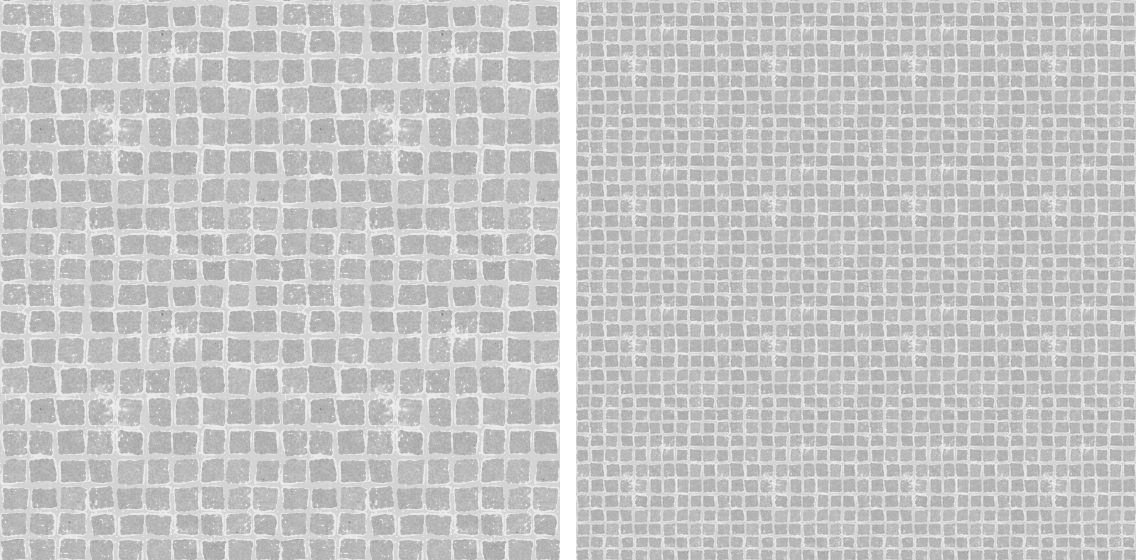
Left: one tile. Right: repeated 2 by 2.
A three.js fragment shader for this texture:

```glsl
// Pale cobblestone paving: 20 by 20 uneven rounded grey setts in light, ragged mortar.
// Jittered rounded boxes on a gently warped grid, worn by layers of gradient noise;
// every hash wraps after 10 cells, so the paving repeats twice each way and tiles.
varying vec2 vUv;

vec2 wrap(vec2 cell, float period) {
  return cell - period * floor((cell + 0.5) / period);
}

vec2 hash2(vec2 p) {
  vec3 a = fract(p.xyx * vec3(0.1031, 0.1030, 0.0973));
  a += dot(a, a.yzx + 33.33);
  return fract((a.xx + a.yz) * a.zy);
}

float corner(vec2 cell, vec2 offset, float period) {
  float angle = 6.2832 * hash2(wrap(cell, period) + 7.0).x;
  return dot(vec2(cos(angle), sin(angle)), offset);
}

// Gradient noise that wraps after a whole number of cells
float noise(vec2 p, float period) {
  vec2 i = floor(p), f = p - i;
  vec2 u = f * f * f * (f * (f * 6.0 - 15.0) + 10.0);
  vec2 e = vec2(1.0, 0.0);
  return 1.4 * mix(
    mix(corner(i, f, period), corner(i + e.xy, f - e.xy, period), u.x),
    mix(corner(i + e.yx, f - e.yx, period), corner(i + e.xx, f - e.xx, period), u.x), u.y);
}

float roundBox(vec2 p, vec2 halfSize, float radius) {
  vec2 d = abs(p) - halfSize + radius;
  return length(max(d, 0.0)) + min(max(d.x, d.y), 0.0) - radius;
}

// Distance to the nearest sett, and a random tone for it
vec2 setts(vec2 p) {
  vec2 base = floor(p);
  vec2 nearest = vec2(9.0, 0.0);
  for (int y = -1; y <= 1; y++) {
    for (int x = -1; x <= 1; x++) {
      vec2 cell = base + vec2(float(x), float(y));
      vec2 id = wrap(cell, 10.0);
      vec2 place = hash2(id + 21.0) - 0.5;
      vec2 size = hash2(id + 53.0) - 0.5;
      vec2 lean = hash2(id + 87.0) - 0.5;
      vec2 f = p - cell - 0.5 - place * vec2(0.12, 0.07);
      f += f.yx * lean * 0.16;
      f.x *= 1.0 + f.y * place.y * 0.3;
      float d = roundBox(f, vec2(0.41, 0.40) + size * 0.07, 0.09);
      if (d < nearest.x) nearest = vec2(d, lean.x + size.y);
    }
  }
  return nearest;
}

void main() {
  // Grid with slowly varying row and column spacing
  vec2 p = vec2(vUv.x, 1.0 - vUv.y) * 20.0;
  p -= vec2(0.09, 0.17) * (1.0 - cos(0.2 * 3.14159265 * (p - vec2(0.3, 1.8))));

  float broad = noise(p * 0.4, 4.0);
  float medium = noise(p * 3.0 + 0.37, 30.0);
  float fine = noise(p * 9.0 + 0.71, 90.0);
  float grain = noise(p * 16.0 + 0.19, 160.0);

  // Chipped outlines
  vec2 wobble = vec2(noise(p * 2.0 + 0.5, 20.0), noise(p * 2.0 + vec2(7.3, 3.6), 20.0));
  vec2 sett = setts(p + 0.035 * wobble);
  float d = sett.x + 0.022 * medium + 0.022 * fine;

  // Mortar with bright, uneven rims along the stones
  float rimWidth = 0.045 + 0.09 * noise(p + 0.23, 10.0) + 0.04 * medium + 0.03 * fine;
  float rim = 1.0 - smoothstep(-0.02, 0.02, d - rimWidth);
  float mortar = 0.83 + 0.02 * grain + 0.01 * fine;
  mortar = mix(mortar, 0.91 + 0.015 * grain, rim);

  // Mottled stone faces with a few dark pits
  float stone = 0.715 + 0.03 * sett.y + 0.025 * medium + 0.035 * fine + 0.045 * grain;
  float pit = noise(p * 5.0 + 0.43, 50.0) + 0.2 * grain;
  stone -= 0.16 * smoothstep(0.73, 0.88, pit);

  // Mortar smeared over worn stones
  float patchy = 0.4 * broad + 0.4 * noise(p + 0.61, 10.0) + 0.3 * medium + 0.2 * fine;
  stone += 0.04 * smoothstep(0.1, 0.5, patchy);
  float worn = smoothstep(0.41, 0.46, patchy);
  stone = mix(stone, 0.82 + 0.02 * grain, worn * 0.9);

  float shade = mix(stone, mortar, smoothstep(-0.025, 0.025, d));

  // Bright flecks, thickest in the joints and worn areas
  float fleck = 0.55 * fine + 0.3 * grain + 0.6 * patchy + 0.12 * smoothstep(-0.05, 0.05, d);
  shade = mix(shade, 0.93, 0.85 * smoothstep(0.5, 0.6, fleck));

  gl_FragColor = vec4(vec3(shade), 1.0);
}
```
